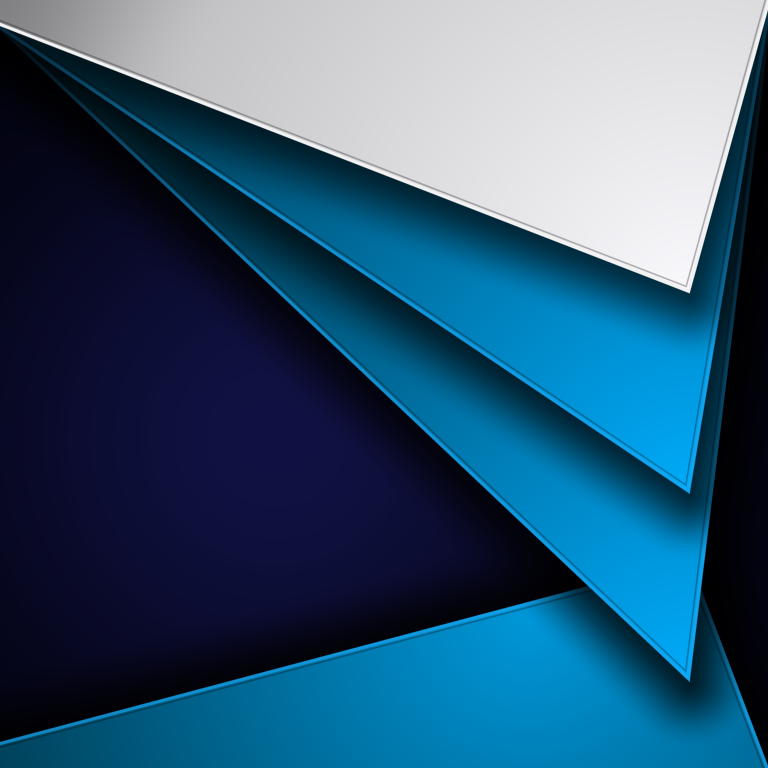
Write a three.js fragment shader that draws this background.

```glsl
// Folded paper sheets: a pale wedge over two blue wedges and a blue base on navy.
// Each sheet is a signed distance to a wedge, stacked back to front with a
// soft shadow, a radial fill, a bright rim and a thin groove inside the rim.
varying vec2 vUv;

float cross2(vec2 a, vec2 b) {
  return a.x * b.y - a.y * b.x;
}

float rayDistance(vec2 p, vec2 dir) {
  return length(p - dir * max(dot(p, dir) / dot(dir, dir), 0.0));
}

// Signed distance to a wedge whose interior runs counterclockwise from a to b.
float wedge(vec2 p, vec2 tip, vec2 a, vec2 b) {
  p -= tip;
  a -= tip;
  b -= tip;
  float d = min(rayDistance(p, a), rayDistance(p, b));
  bool inside = cross2(a, p) > 0.0 && cross2(p, b) > 0.0;
  return inside ? -d : d;
}

// Lays one sheet with its shadow over the colour below.
vec3 layer(vec3 under, float d, vec3 fill, vec3 rim, float shadow) {
  under *= 1.0 - shadow * (1.0 - smoothstep(-0.01, 0.09, d));
  float groove = 1.0 - smoothstep(0.0, 0.002, abs(d + 0.0068));
  fill *= 1.0 - 0.3 * groove;
  fill = mix(fill, rim, smoothstep(-0.0052, -0.0032, d));
  return mix(fill, under, smoothstep(-0.001, 0.001, d));
}

// Blue that fades from a bright tip toward the far corner.
vec3 blueFill(float r) {
  return mix(vec3(0.0, 0.67, 0.98), vec3(0.0, 0.25, 0.35), min(r * 1.1, 1.0));
}

vec3 blueRim(vec3 fill) {
  return mix(fill, vec3(0.1, 0.65, 0.95), 0.65);
}

void main() {
  vec2 p = vUv;

  // Navy backdrop with a wide glow
  float glow = 1.0 - smoothstep(0.0, 0.62, length(p - vec2(0.36, 0.43)));
  vec3 color = mix(vec3(0.01, 0.012, 0.065), vec3(0.063, 0.068, 0.26), glow);

  // Base sheet rising from the bottom
  float d = wedge(p, vec2(0.898, 0.272), vec2(0.0, 0.034), vec2(1.0, 0.003));
  float r = length(p - vec2(0.69, 0.2));
  vec3 fill = mix(vec3(0.0, 0.59, 0.85), vec3(0.0, 0.26, 0.36), min(r * 1.4, 1.0));
  color = layer(color, d, fill, blueRim(fill), 0.85);

  // Lower blue sheet
  vec2 tip = vec2(0.898, 0.112);
  d = wedge(p, tip, vec2(1.0, 0.945), vec2(0.0, 0.961));
  fill = blueFill(length(p - tip));
  color = layer(color, d, fill, blueRim(fill), 0.8);

  // Upper blue sheet
  tip = vec2(0.898, 0.357);
  d = wedge(p, tip, vec2(1.0, 0.968), vec2(0.0, 0.962));
  fill = blueFill(length(p - tip));
  color = layer(color, d, fill, blueRim(fill), 0.75);

  // Pale sheet, greying in the far corner
  tip = vec2(0.898, 0.618);
  d = wedge(p, tip, vec2(1.0, 0.987), vec2(0.0, 0.966));
  r = length(p - tip);
  float gray = 0.98 - 0.29 * r - 0.19 * smoothstep(0.7, 0.98, r);
  color = layer(color, d, gray * vec3(0.995, 0.995, 1.01), vec3(0.95), 0.7);

  gl_FragColor = vec4(color, 1.0);
}
```
